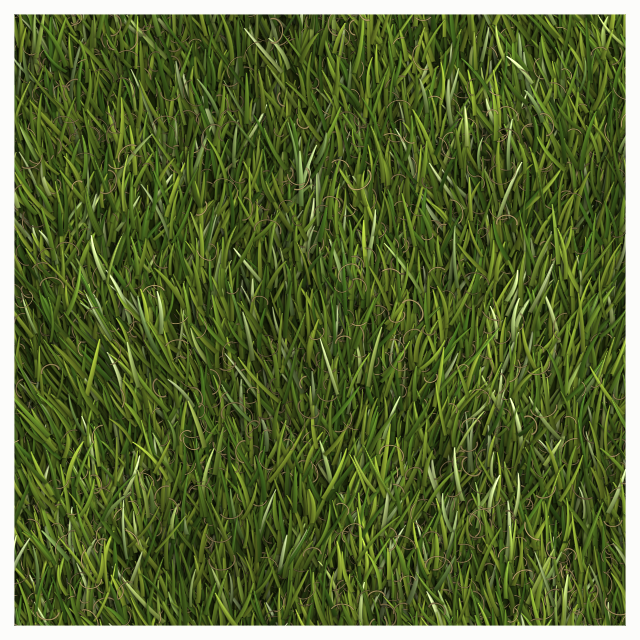
Write a WebGL 1 fragment shader that draws this texture.

```glsl
precision highp float;
// A square of dense turf on a white margin. Jittered cells scatter tapered,
// bent blades in sheets painted from dark and deep to bright and near, each
// blade casting a soft shade; thin tan arcs of dry thatch lie between sheets.
uniform vec2 u_resolution;

const int SHEETS = 18;
const vec2 BLADE_CELL = vec2(0.040, 0.054);
const vec2 CURL_CELL = vec2(0.040);
const vec3 SOIL = vec3(0.10, 0.14, 0.03);
const vec3 DEEP_GREEN = vec3(0.20, 0.32, 0.09);
const vec3 FRESH_GREEN = vec3(0.46, 0.53, 0.16);
const vec3 PALE_GREEN = vec3(0.66, 0.71, 0.52);
const vec3 THATCH = vec3(0.57, 0.50, 0.33);
const vec3 MARGIN = vec3(0.99, 0.99, 0.98);

vec4 hash4(vec3 p) {
  vec4 q = fract(p.xyzx * vec4(0.1031, 0.1030, 0.0973, 0.1099));
  q += dot(q, q.wzxy + 33.33);
  return fract((q.xxyz + q.yzzw) * q.zywx);
}

float noise(vec2 p, float seed) {
  vec2 cell = floor(p), f = fract(p);
  f = f * f * (3.0 - 2.0 * f);
  float a = hash4(vec3(cell, seed)).x;
  float b = hash4(vec3(cell + vec2(1.0, 0.0), seed)).x;
  float c = hash4(vec3(cell + vec2(0.0, 1.0), seed)).x;
  float d = hash4(vec3(cell + 1.0, seed)).x;
  return mix(mix(a, b, f.x), mix(c, d, f.x), f.y);
}

// Turns p so that +y runs along a direction leaning right by the angle.
vec2 lean(vec2 p, float angle) {
  float c = cos(angle), s = sin(angle);
  return vec2(c * p.x - s * p.y, s * p.x + c * p.y);
}

float cover(float dist, float soft) {
  return 1.0 - smoothstep(-soft, soft, dist);
}

// Paints one blade, with its shade, over the colour below.
vec3 paintBlade(vec3 below, vec2 p, float angle, vec4 shape, vec4 tint, float depth, float px) {
  float halfLength = mix(0.024, 0.049, shape.x);
  float halfWidth = mix(0.0020, 0.0037, shape.y);
  vec2 q = lean(p, angle);
  float along = q.y / halfLength;
  q.x += (shape.z - 0.5) * 0.011 * along * along;
  float t = clamp(along * 0.5 + 0.5, 0.0, 1.0);
  float width = halfWidth * (1.0 - 0.75 * t * t * t);
  float dist = max(abs(q.x) - width, abs(q.y) - halfLength);

  float shade = cover(max(abs(q.x + 0.0012) - width, abs(q.y) - halfLength) - 0.001, 0.0025);
  below *= 1.0 - 0.36 * shade;

  float across = clamp(q.x / width, -1.0, 1.0);
  vec3 color = mix(DEEP_GREEN, FRESH_GREEN, tint.x);
  color = mix(color, PALE_GREEN, smoothstep(0.80, 1.0, tint.y) * (0.4 + 0.6 * t));
  color *= 1.0 + 0.18 * across * sign(shape.w - 0.5);
  color *= mix(0.68, 1.16, t) * mix(0.8, 1.2, tint.z);
  color *= mix(0.40, 1.24, depth);
  float sheen = exp(-pow((across - 0.25) * 3.0, 2.0)) * step(0.72, tint.w);
  color += vec3(0.11, 0.12, 0.09) * sheen * depth * t;
  return mix(below, color, cover(dist, px * 0.8));
}

vec3 paintBladeSheet(vec3 color, vec2 p, float sheet, float depth, float px) {
  vec2 offset = sheet * vec2(0.0137, 0.0211);
  vec2 home = floor((p + offset) / BLADE_CELL);
  for (int j = 0; j < 3; j++) {
    for (int i = 0; i < 3; i++) {
      vec2 cell = home + vec2(float(i) - 1.0, 1.0 - float(j));
      vec4 place = hash4(vec3(cell, sheet + 11.0));
      vec4 shape = hash4(vec3(cell, sheet + 47.0));
      vec4 tint = hash4(vec3(cell, sheet + 83.0));
      vec2 center = (cell + place.xy) * BLADE_CELL - offset;
      float drift = (noise(center * 4.5, 5.0) - 0.5) * 0.7 + (center.x - 0.75) * 0.35;
      float angle = clamp(drift + (place.z + place.w - 1.0) * 0.8, -0.75, 0.75);
      color = paintBlade(color, p - center, angle, shape, tint, depth, px);
    }
  }
  return color;
}

// Scatters thin bent fibres, gathered in patches.
vec3 paintCurlSheet(vec3 color, vec2 p, float sheet, float depth, float px) {
  vec2 offset = sheet * vec2(0.0173, 0.0119);
  vec2 home = floor((p + offset) / CURL_CELL);
  for (int j = 0; j < 3; j++) {
    for (int i = 0; i < 3; i++) {
      vec2 cell = home + vec2(float(i), float(j)) - 1.0;
      vec4 place = hash4(vec3(cell, sheet + 131.0));
      vec4 shape = hash4(vec3(cell, sheet + 167.0));
      vec2 center = (cell + place.xy) * CURL_CELL - offset;
      float present = step(place.z, noise(center * 9.0, 3.0) * 1.25);
      vec2 q = lean(p - center, shape.x * 6.2832);
      float radius = mix(0.008, 0.021, shape.y);
      float ring = abs(length(q * vec2(1.0, 1.3)) - radius) - mix(0.0006, 0.0012, shape.z);
      float dist = max(ring, radius * mix(-0.3, 0.7, shape.w) - q.y);
      vec3 fibre = THATCH * mix(0.65, 1.1, place.w) * mix(0.5, 1.1, depth);
      color = mix(color, color * 0.7, present * cover(dist - 0.0008, 0.0015));
      color = mix(color, fibre, present * cover(dist, px * 0.8));
    }
  }
  return color;
}

void main() {
  float side = min(u_resolution.x, u_resolution.y);
  float px = 1.0 / side;
  vec2 p = (gl_FragCoord.xy - 0.5 * u_resolution) / side + 0.5;

  vec3 color = SOIL;
  for (int k = 0; k < SHEETS; k++) {
    float sheet = float(k);
    float depth = sheet / float(SHEETS - 1);
    color = paintBladeSheet(color, p, sheet, depth, px);
    if (mod(sheet, 3.0) > 1.5) color = paintCurlSheet(color, p, sheet, depth, px);
  }
  color *= 0.88 + 0.24 * noise(p * 7.0, 9.0);

  vec2 edge = abs(p - 0.5) - 0.4775;
  gl_FragColor = vec4(mix(MARGIN, color, cover(max(edge.x, edge.y), px)), 1.0);
}
```
